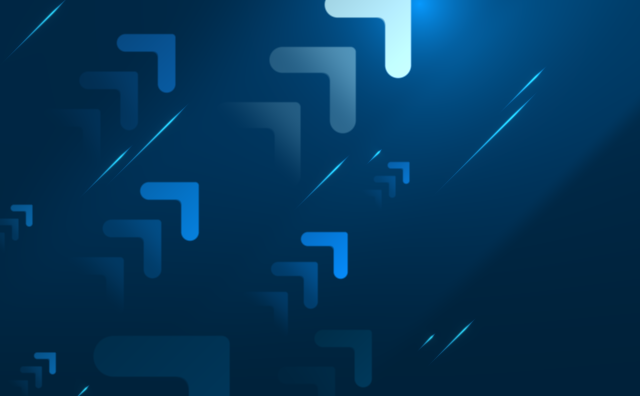
Give the GLSL for this background, as a Shadertoy shader.

```glsl
// Deep blue backdrop with rising corner arrows, diagonal light streaks and a glow at the top.

float segmentDistance(vec2 p, vec2 end) {
    return length(p - end * clamp(dot(p, end) / dot(end, end), 0.0, 1.0));
}

// Two rounded arms that meet at the upper right; p is relative to the outer corner.
float arrowDistance(vec2 p, float size) {
    float r = 0.15 * size;
    vec2 q = p + r;
    float across = segmentDistance(q, vec2(2.0 * r - size, 0.0)) - r;
    float down = segmentDistance(q, vec2(0.0, 2.0 * r - size)) - r;
    float k = 0.7 * r;
    float h = max(k - abs(across - down), 0.0) / k;
    float arms = max(min(across, down) - 0.25 * h * h * k, max(q.x, q.y) - r);
    vec2 box = abs(q) - 0.6 * r;
    float corner = length(max(box, 0.0)) + min(max(box.x, box.y), 0.0) - 0.4 * r;
    return min(arms, corner);
}

// Three arrows stepping down to the left, each fainter than the last.
vec3 drawArrows(vec3 color, vec2 p, vec2 corner, float size, vec3 tint) {
    float soft = 1.2 / iResolution.y;
    for (int i = 0; i < 3; i++) {
        float n = float(i);
        vec2 q = p - corner + 0.64 * size * n;
        float mask = smoothstep(soft, -soft, arrowDistance(q, size));
        float armFade = mix(1.0, smoothstep(1.1, 0.1, -(q.x + q.y) / size), 0.5 * n);
        float shade = 1.0 + 0.12 * (q.x - q.y) / size;
        color = mix(color, tint * shade, mask * armFade * pow(0.44, n));
    }
    return color;
}

// A thin tapered line with its bright part close to the upper right tip.
vec3 streakLight(vec2 p, vec2 tip, float len) {
    vec2 d = tip - p;
    float along = (d.x + d.y) * 0.7071 / len;
    float across = abs(d.x - d.y) * 0.7071;
    float body = smoothstep(0.0, 0.25, along) * smoothstep(1.0, 0.2, along);
    float width = 0.0012 + 0.0016 * body;
    float line = exp(-across * across / (width * width));
    float halo = 0.08 * exp(-across * 110.0);
    return mix(vec3(0.04, 0.34, 0.58), vec3(0.15, 0.62, 0.65), body) * body * (line + halo);
}

vec3 background(vec2 p) {
    float diagonal = p.x + 1.0 - p.y;
    vec3 color = mix(vec3(0.0, 0.13, 0.225), vec3(0.0, 0.15, 0.265), smoothstep(0.0, 0.7, p.y));

    // Broad diagonal beams, stronger towards the top right
    float beam = smoothstep(0.45, 0.85, diagonal) * smoothstep(1.93, 1.84, diagonal);
    color += vec3(0.0, 0.045, 0.08) * beam * smoothstep(-0.1, 0.7, p.y);
    float innerBeam = smoothstep(1.24, 1.34, diagonal) * smoothstep(1.68, 1.4, diagonal);
    color += vec3(0.0, 0.02, 0.03) * innerBeam * p.y;
    color += vec3(0.0, 0.03, 0.045) * smoothstep(0.9, 1.5, p.x) * smoothstep(0.5, 1.0, p.y);

    // Lamp above the largest arrow
    float reach = length(p - vec2(1.06, 0.99));
    color += vec3(0.03, 0.4, 0.64) * exp(-6.3 * reach);
    return color;
}

void mainImage(out vec4 fragColor, in vec2 fragCoord) {
    vec2 p = fragCoord / iResolution.y;
    vec3 color = background(p);

    // Arrow groups: outer corner, size
    vec3 groups[9] = vec3[9](
        vec3(1.038, 1.021, 0.218), vec3(0.443, 0.914, 0.148), vec3(0.502, 0.540, 0.148),
        vec3(0.878, 0.414, 0.118), vec3(1.034, 0.591, 0.055), vec3(0.082, 0.483, 0.055),
        vec3(0.141, 0.110, 0.055), vec3(0.580, 0.152, 0.344), vec3(0.939, 0.167, 0.145));
    vec3 tints[9] = vec3[9](
        vec3(0.71, 0.93, 1.0), vec3(0.03, 0.32, 0.57), vec3(0.02, 0.45, 0.78),
        vec3(0.02, 0.49, 0.88), vec3(0.03, 0.42, 0.74), vec3(0.03, 0.36, 0.6),
        vec3(0.03, 0.36, 0.6), vec3(0.0, 0.2, 0.33), vec3(0.0, 0.2, 0.32));
    for (int i = 0; i < 9; i++) {
        color = drawArrows(color, p, groups[i].xy, groups[i].z, tints[i]);
    }

    // Streaks: tip, length
    vec3 streaks[10] = vec3[10](
        vec3(0.175, 1.010, 0.25), vec3(0.481, 0.743, 0.31), vec3(0.338, 0.637, 0.20),
        vec3(0.886, 0.612, 0.21), vec3(0.966, 0.625, 0.06), vec3(1.382, 0.835, 0.18),
        vec3(1.361, 0.772, 0.39), vec3(1.203, 0.198, 0.18), vec3(1.101, 0.160, 0.07),
        vec3(0.228, 0.030, 0.07));
    for (int i = 0; i < 10; i++) {
        color += streakLight(p, streaks[i].xy, streaks[i].z);
    }

    fragColor = vec4(min(color, 1.0), 1.0);
}
```
